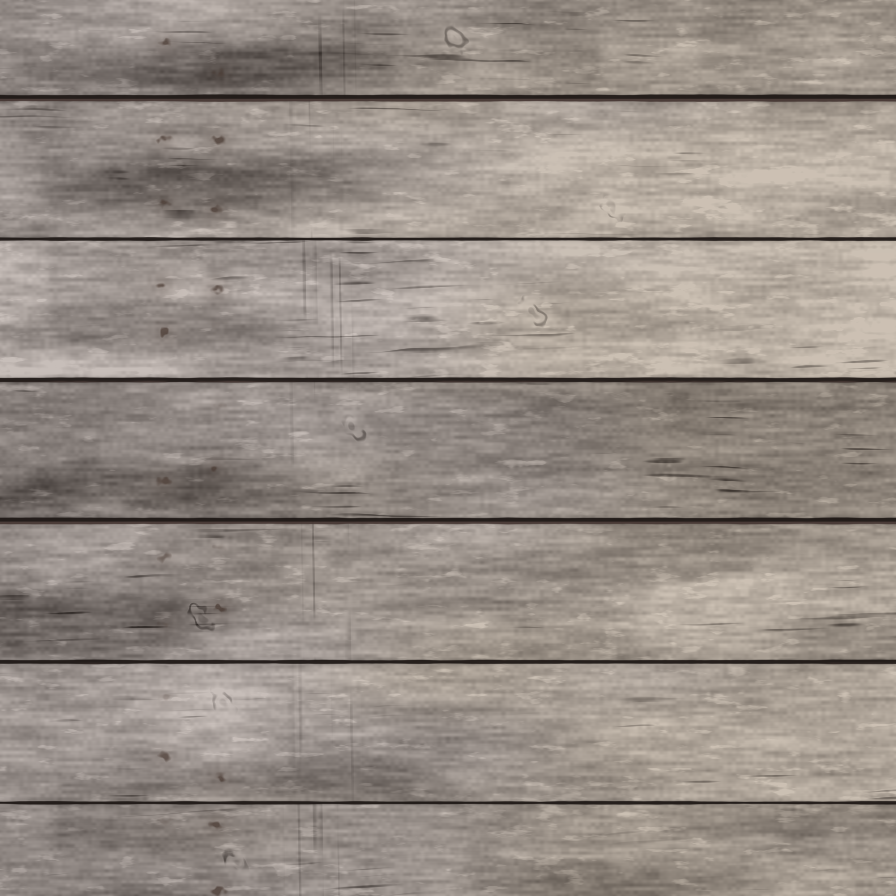
This texture is drawn by a Shadertoy shader. Its source:

```glsl
// Weathered grey horizontal planks with grain, stains, cracks, nails and knots.
const float PITCH = 0.1573;        // plank height, seam to seam
const float FIRST_SEAM = 0.104;    // height of the lowest seam
const vec3 DARK_WOOD = vec3(0.18, 0.155, 0.14);
const vec3 PALE_WOOD = vec3(0.72, 0.685, 0.65);
const vec3 SEAM_COLOR = vec3(0.11, 0.085, 0.075);
const vec3 SEAM_LIP = vec3(0.27, 0.21, 0.195);
const vec3 RUST_COLOR = vec3(0.29, 0.23, 0.20);
const vec3 COOL_TINT = vec3(0.99, 0.99, 1.015);
const vec3 WARM_TINT = vec3(1.01, 1.0, 0.98);
const float BLOTCH = 0.42;
const float STREAK = 0.32;
const float GRAIN = 0.22;
const vec2 NAIL_COLUMNS = vec2(0.184, 0.243);
const float NAIL_RADIUS = 0.005;
const float SCRATCH_X = 0.36;      // centre of the cross-grain scratches
// Per-plank brightness and per-seam half width, from the bottom up
const float TONE[7] = float[7](0.75, 0.88, 0.82, 0.70, 0.95, 0.88, 0.73);
const float SEAM_HALF[6] = float[6](0.0013, 0.0018, 0.0032, 0.0023, 0.0014, 0.0034);

float hash(vec2 p) {
    vec3 q = fract(p.xyx * 0.1031);
    q += dot(q, q.yzx + 33.33);
    return fract((q.x + q.y) * q.z);
}

float noise(vec2 p) {
    vec2 i = floor(p), f = fract(p);
    f = f * f * (3.0 - 2.0 * f);
    return mix(mix(hash(i), hash(i + vec2(1, 0)), f.x),
               mix(hash(i + vec2(0, 1)), hash(i + vec2(1, 1)), f.x), f.y);
}

float fbm(vec2 p) {
    float sum = 0.0, amp = 0.53;
    for (int i = 0; i < 4; i++) {
        sum += amp * noise(p);
        p = p * 2.03 + 17.3;
        amp *= 0.5;
    }
    return sum;
}

// Brightness of the bare wood; q is shifted per plank so the grain breaks at seams
float woodTone(vec2 p, vec2 q, float row, float across) {
    float warp = fbm(q * vec2(5.0, 14.0));
    float t = TONE[int(clamp(row + 1.0, 0.0, 6.0))];
    t += BLOTCH * (fbm(q * vec2(4.0, 17.0) + 5.0) - 0.5);
    t += STREAK * (fbm(q * vec2(9.0, 85.0) + warp) - 0.5);
    t += GRAIN * (noise(q * vec2(38.0, 250.0)) - 0.5);
    t += 0.12 * (noise(q * vec2(210.0, 250.0)) - 0.5);

    // Long dark stain on the left, placed differently on each plank
    vec2 center = vec2(0.04 + 0.24 * hash(vec2(row, 3.0)), 0.1 + 0.25 * hash(vec2(row, 8.0)));
    vec2 d = (vec2(p.x, across) - center) / vec2(0.27, 0.24);
    float stain = 1.0 - smoothstep(0.2, 1.2, length(d) + 1.4 * (warp - 0.5));
    t -= stain * (0.17 + 0.18 * hash(vec2(row, 12.0)));
    t -= 0.07 * (1.0 - smoothstep(0.0, 0.5, p.x));

    // Pale scuffs, denser along plank edges
    float edge = smoothstep(0.32, 0.5, abs(across - 0.5));
    float fleck = fbm(q * vec2(34.0, 120.0) + 40.0);
    t += 0.17 * smoothstep(0.66 - 0.08 * edge, 0.80, fleck);
    float patchMask = smoothstep(0.58, 0.75, noise(q * vec2(9.0, 5.0) + 60.0));
    return t + 0.09 * patchMask;
}

// Short fine cracks along the grain and faint scratches across it
float cracks(vec2 p, vec2 q, float row) {
    float tilt = 0.12 * (hash(vec2(row, 21.0)) - 0.6);
    vec2 s = vec2(q.x, q.y + tilt * q.x + 0.003 * noise(q * 25.0));
    float crack = smoothstep(0.80, 0.97, noise(s * vec2(14.0, 260.0) + 70.0));
    crack *= smoothstep(0.52, 0.78, noise(q * vec2(6.0, 24.0) + 90.0));
    float scratch = smoothstep(0.66, 0.92, noise(vec2(p.x * 230.0 + p.y * 4.0, row)));
    scratch *= 1.0 - smoothstep(0.015, 0.05, abs(p.x - SCRATCH_X));
    scratch *= smoothstep(0.35, 0.65, noise(q * vec2(40.0, 16.0)));
    return 0.42 * crack + 0.20 * scratch;
}

// Rusty nail marks: two rows of nails in each of two columns
float nails(vec2 p, float row) {
    float mark = 0.0;
    for (int k = 0; k < 4; k++) {
        vec2 id = vec2(row * 4.0 + float(k), 31.0);
        float along = 0.14 + 0.5 * float(k / 2) + 0.26 * hash(id);
        vec2 c = vec2(NAIL_COLUMNS[k % 2], FIRST_SEAM + (row + along) * PITCH);
        c.x += 0.006 * (hash(id + 7.0) - 0.5);
        vec2 d = p - c;
        float r = length(d * vec2(0.75, 1.25)) + 0.007 * (noise(p * 210.0) - 0.5);
        float spot = 1.0 - smoothstep(0.1 * NAIL_RADIUS, 1.3 * NAIL_RADIUS, r);
        float halo = 0.20 * exp(-dot(d, d) / 0.00022);
        mark = max(mark, (spot + halo) * smoothstep(0.0, 0.5, hash(id + 13.0)));
    }
    return min(mark, 1.0);
}

// One knot per plank: x is its dark broken rim and core, y its pale surround
vec2 knot(vec2 p, float row) {
    vec2 c = vec2(0.02 + 0.75 * hash(vec2(row, 41.0)),
                  FIRST_SEAM + (row + 0.2 + 0.6 * hash(vec2(row, 47.0))) * PITCH);
    vec2 d = p - c;
    float r = length(vec2(d.x + 0.4 * d.y, d.y) * vec2(1.2, 0.9));
    r += 0.010 * (noise(p * 130.0) - 0.5);
    float rim = 1.0 - smoothstep(0.0005, 0.0035, abs(r - 0.012));
    float core = 1.0 - smoothstep(0.001, 0.006, r);
    float broken = smoothstep(0.3, 0.7, noise(p * 90.0 + 9.0));
    return vec2(max(rim * broken, 0.5 * core), exp(-r * r / 0.0004));
}

void mainImage(out vec4 fragColor, in vec2 fragCoord) {
    float pixel = 1.0 / iResolution.y;
    vec2 p = fragCoord * pixel;
    float level = (p.y - FIRST_SEAM) / PITCH;
    float row = floor(level);
    vec2 q = p + vec2(row * 3.7 + 11.0, row * 1.9 + 5.0);

    vec2 k = knot(p, row);
    float t = woodTone(p, q, row, level - row) - cracks(p, q, row);
    t += 0.10 * k.y - 0.36 * k.x;
    vec3 color = mix(DARK_WOOD, PALE_WOOD, clamp(t, 0.05, 1.13));
    float warmth = smoothstep(0.1, 0.9, p.x + 0.5 * (noise(q * vec2(4.0, 12.0)) - 0.5));
    color *= mix(COOL_TINT, WARM_TINT, warmth);
    color = mix(color, RUST_COLOR, 0.75 * nails(p, row));

    // Seams: a dark gap, its lower lip browner where wide, with a slight shadow
    float seam = clamp(floor(level + 0.5), 0.0, 5.0);
    float offset = (level - seam) * PITCH;
    float gap = abs(offset);
    float ragged = SEAM_HALF[int(seam)] + 0.0014 * (fbm(vec2(p.x * 30.0, seam * 9.0)) - 0.5);
    color *= 1.0 - 0.16 * exp(-max(gap - ragged, 0.0) / 0.0018);
    float cut = 1.0 - smoothstep(ragged - 0.5 * pixel, ragged + pixel, gap);
    float lip = smoothstep(0.0, 0.0015, -offset) * smoothstep(0.0018, 0.003, ragged);
    color = mix(color, mix(SEAM_COLOR, SEAM_LIP, lip), 0.92 * cut);
    fragColor = vec4(color, 1.0);
}
```
